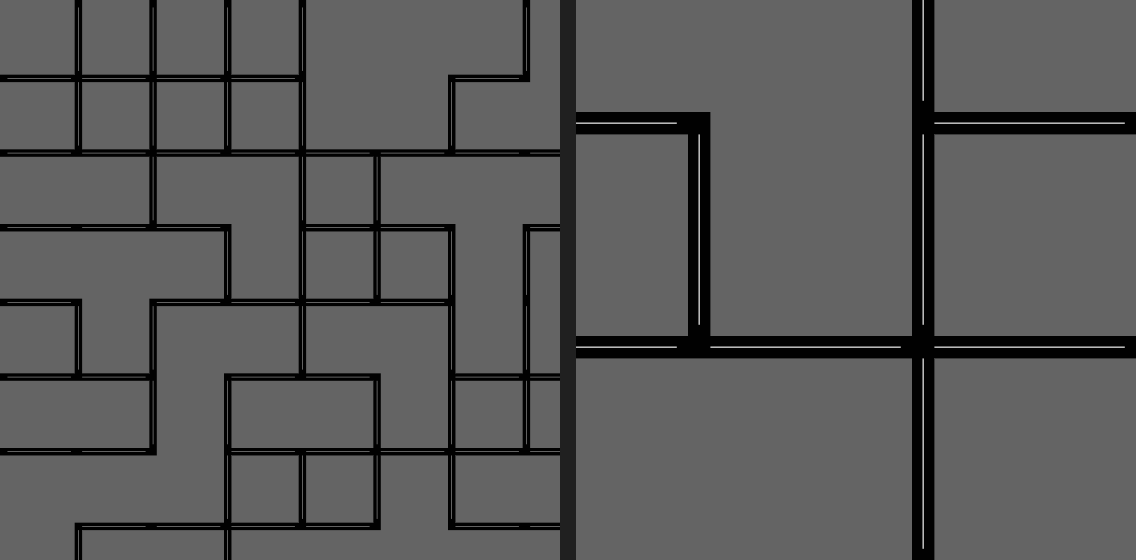
Left, the full canvas; right, a detail of the centre.
Give the GLSL for this pattern, as a WebGL 1 fragment shader.

```glsl
precision highp float;

uniform vec2 u_resolution;

const float CELLS = 7.5;          // cells across the canvas
const float WALL_HALF = 0.05;     // half widths, in cells
const float SEAM_HALF = 0.0034;
const float SEAM_GAP_BEFORE = 0.10;
const float SEAM_GAP_AFTER = 0.05;
const float REGION_KINDS = 4.0;

const vec3 FLOOR_GRAY = vec3(0.393);
const vec3 WALL_BLACK = vec3(0.004);
const vec3 SEAM_LIGHT = vec3(0.75);

float hash(vec2 p) {
  vec3 q = fract(p.xyx * 0.1031);
  q += dot(q, q.yzx + 33.33);
  return fract((q.x + q.y) * q.z);
}

// Region kind of a cell; cells beyond the first row or column repeat it
float regionKind(vec2 cell) {
  return floor(hash(max(cell, 0.0) + vec2(17.0, 43.0)) * REGION_KINDS);
}

// 1 where two neighbouring regions differ
float border(float a, float b) {
  return step(0.5, abs(a - b));
}

// Share of a pixel covered by a band centred on zero
float band(float x, float halfWidth, float pixel) {
  float lo = max(x - 0.5 * pixel, -halfWidth);
  float hi = min(x + 0.5 * pixel, halfWidth);
  return clamp((hi - lo) / pixel, 0.0, 1.0);
}

// Fades the seam out around a junction, unevenly on its two sides
float seamExtent(float along, float pixel) {
  float beyond = max(along - SEAM_GAP_AFTER, -along - SEAM_GAP_BEFORE);
  return clamp(beyond / pixel + 0.5, 0.0, 1.0);
}

// Wall coverage in x, seam coverage in y
vec2 wallAndSeam(float across, float along, float pixel) {
  return vec2(band(across, WALL_HALF, pixel),
              band(across, SEAM_HALF, pixel) * seamExtent(along, pixel));
}

void main() {
  // Grid space, measured from the upper left corner
  float size = min(u_resolution.x, u_resolution.y);
  float pixel = CELLS / size;
  vec2 fromTop = vec2(gl_FragCoord.x, u_resolution.y - gl_FragCoord.y);
  vec2 p = fromTop * pixel - WALL_HALF;

  // Nearest junction and the offset from it
  vec2 node = floor(p + 0.5);
  vec2 d = p - node;

  // The four cells around the junction
  float upLeft = regionKind(node - 1.0);
  float upRight = regionKind(node + vec2(0.0, -1.0));
  float downLeft = regionKind(node + vec2(-1.0, 0.0));
  float downRight = regionKind(node);

  // The four walls that may meet there
  float up = border(upLeft, upRight);
  float down = border(downLeft, downRight);
  float left = border(upLeft, downLeft);
  float right = border(upRight, downRight);

  vec2 vertical = wallAndSeam(d.x, d.y, pixel) * (d.y < 0.0 ? up : down);
  vec2 horizontal = wallAndSeam(d.y, d.x, pixel) * (d.x < 0.0 ? left : right);
  vec2 cover = max(vertical, horizontal);

  // Solid square where walls join
  float joined = max(max(up, down), max(left, right));
  float post = joined * band(d.x, WALL_HALF, pixel) * band(d.y, WALL_HALF, pixel);

  vec3 color = mix(FLOOR_GRAY, WALL_BLACK, max(cover.x, post));
  color = mix(color, SEAM_LIGHT, cover.y);
  gl_FragColor = vec4(color, 1.0);
}
```
